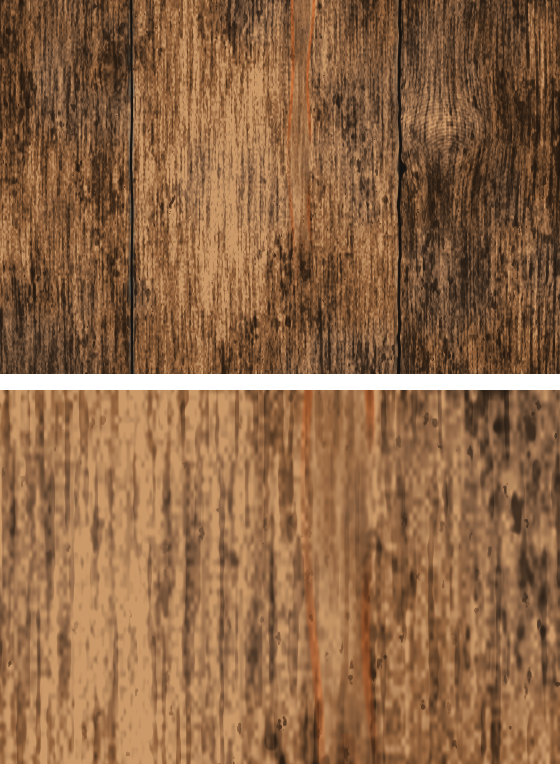
Top, the full canvas; bottom, a detail of the centre.
Give the GLSL for this texture, as a WebGL 2 fragment shader.

```glsl
#version 300 es
precision highp float;
// Three worn, stained vertical boards with dark open joints between them.
// Stretched noise makes thin grain lines, bent around two knots; thresholded
// noise adds grime, jittered cells add pits, and one tone drives the colour.
uniform vec2 u_resolution;
out vec4 fragColor;

float hash(vec2 p) {
  vec3 q = fract(p.xyx * vec3(0.1031, 0.1030, 0.0973));
  q += dot(q, q.yzx + 33.33);
  return fract((q.x + q.y) * q.z);
}

float noise(vec2 p) {
  vec2 i = floor(p), f = fract(p);
  f = f * f * (3.0 - 2.0 * f);
  return mix(mix(hash(i), hash(i + vec2(1, 0)), f.x),
             mix(hash(i + vec2(0, 1)), hash(i + vec2(1, 1)), f.x), f.y);
}

float fbm(vec2 p) {
  float sum = 0.0, amp = 0.53;
  for (int i = 0; i < 4; i++) {
    sum += amp * noise(p);
    p = p * 2.03 + 17.3;
    amp *= 0.5;
  }
  return sum;
}

// Ragged upright pits, one candidate per jittered cell
float pits(vec2 p, float density) {
  vec2 cell = floor(p);
  float cover = 0.0;
  for (int j = -1; j <= 1; j++)
    for (int i = -1; i <= 1; i++) {
      vec2 c = cell + vec2(i, j);
      vec2 d = p - c - vec2(hash(c + 3.1), hash(c + 8.7));
      float radius = mix(0.1, 0.34, hash(c + 21.4));
      float oval = length(d * vec2(1.2, 0.75)) + 0.3 * (noise(p * 6.0) - 0.5);
      float present = step(hash(c + 40.2), density);
      cover = max(cover, present * (1.0 - smoothstep(radius * 0.3, radius, oval)));
    }
  return cover;
}

float line(float d, float halfWidth) {
  return 1.0 - smoothstep(halfWidth * 0.5, halfWidth * 1.4, abs(d));
}

void main() {
  vec2 uv = gl_FragCoord.xy / u_resolution;
  vec2 p = uv * vec2(1.5, 1.0);

  // Joints and the masks of the boards
  float wobble = 0.007 * (noise(vec2(p.y * 7.0, 2.0)) - 0.5);
  float jointL = p.x - 0.352 - wobble;
  float jointR = p.x - 1.068 + wobble - 0.004 * noise(vec2(p.y * 31.0, 5.0));
  float left = 1.0 - step(0.0, jointL), right = step(0.0, jointR);
  float middle = 1.0 - left - right;
  float strip = smoothstep(1.32, 1.40, p.x + 0.05 * (noise(p * 5.0) - 0.5));

  // Grain coordinate, pushed aside by the knots
  vec2 knotA = p - vec2(1.18, 0.645), knotB = p - vec2(0.295, 0.81);
  float nearA = exp(-dot(knotA * vec2(9, 10), knotA * vec2(9, 10))) * right;
  float nearB = exp(-dot(knotB * vec2(24, 18), knotB * vec2(24, 18))) * left;
  float bend = (0.012 + 0.03 * right) * noise(p * vec2(4, 2.5));
  vec2 g = vec2(p.x + bend - 0.5 * (knotA.x * nearA + knotB.x * nearB)
                + 7.0 * right + 3.0 * left, p.y);

  // Board tones, broad variation, then sharp grain lines and fine speckle
  float tone = 0.545 * left + 0.655 * middle + 0.50 * right;
  tone -= 0.10 * middle * smoothstep(0.83, 0.93, p.x + 0.06 * (noise(p * 6.0) - 0.5));
  tone += 0.09 * strip + 0.34 * (fbm(p * vec2(5, 2.6)) - 0.5);
  float grain = 0.4 * noise(g * vec2(70, 4)) + 0.6 * noise(g * vec2(190, 9));
  tone += 0.42 * (grain - 0.5);
  float pore = noise(g * vec2(225, 14) + 90.0) + 0.35 * (noise(g * vec2(240, 80)) - 0.5);
  tone -= 0.19 * (smoothstep(0.5, 0.8, pore) - 0.35);
  tone += 0.24 * (noise(g * vec2(290, 150)) - 0.5);

  // Wide growth lines on the outer strip and low in the middle board
  float low = middle * smoothstep(0.42, 0.1, p.y) * smoothstep(0.11, 0.04, abs(p.x - 0.88));
  float growth = cos(g.x * 300.0 + 6.0 * noise(p * vec2(6, 3)) + 9.0 * p.y * low);
  tone -= max(strip, 0.6 * low) * 0.27 * smoothstep(0.2, 0.9, growth)
          * smoothstep(0.2, 0.6, noise(g * vec2(30, 14) + 4.0));

  // Knots: pale fine arcs above a scorched patch, and a small dark eye
  float radius = length(knotA * vec2(1.0, 1.35) + vec2(-0.02, 0.08));
  float arcs = cos(radius * 520.0 + 9.0 * noise(p * 14.0));
  tone += nearA * (0.05 * arcs + 0.22 * smoothstep(-0.04, 0.04, knotA.y));
  vec2 scorch = (knotA + vec2(0.0, 0.13)) * vec2(8, 11);
  tone -= 0.24 * right * exp(-dot(scorch, scorch)) * noise(p * vec2(50, 40));
  tone -= 0.25 * nearB * (0.4 + noise(p * 45.0));

  // Grime soaked into the grain, streak stains and pits
  float soak = fbm(p * vec2(8, 4.5) + 31.0) + 0.06 * right - 0.05 * middle;
  float grit = noise(g * vec2(150, 60));
  float grime = smoothstep(0.46, 0.72, soak + 0.45 * (grit - 0.5));
  tone -= 0.17 * grime;
  float streak = noise(g * vec2(60, 22) + 60.0) + 0.45 * (grit - 0.5);
  tone -= 0.2 * smoothstep(0.76, 0.9, streak) * smoothstep(0.35, 0.6, soak);
  float pit = max(pits(p * vec2(36, 20), 0.08), 0.8 * pits(p * vec2(85, 56) + 11.0, 0.09));
  pit *= 0.4 + 0.6 * smoothstep(0.35, 0.55, soak);
  tone = mix(tone, 0.17, 0.8 * pit);

  // Pale heartwood ribbon edged by orange streaks, closing in an arch
  float dx = p.x - 0.808 - 0.025 * (noise(vec2(p.y * 4.0, 7.0)) - 0.5);
  float halfRibbon = 0.026 + 0.014 * (noise(vec2(p.y * 5.0, 1.0)) - 0.5);
  float above = smoothstep(0.27, 0.38, p.y);
  float ribbon = above * (1.0 - smoothstep(halfRibbon * 0.8, halfRibbon, abs(dx)));
  tone = mix(tone, 0.63 + 0.3 * (grain - 0.5), 0.55 * ribbon * (1.0 - pit));
  float edge = above * line(abs(dx) - halfRibbon, 0.004);
  float arch = line(abs(dx) - 0.2 * (0.36 - p.y), 0.005) * smoothstep(0.2, 0.3, p.y) * step(p.y, 0.36);
  float orange = max(edge, arch) * smoothstep(0.05, 0.5, noise(vec2(p.y * 7.0, dx * 12.0)));

  // Darkening towards the corners, with a soft floor for the deepest tones
  vec2 c = uv * 2.0 - 1.0;
  tone -= 0.08 * dot(c, c);
  tone = min(max(tone, 0.34 - 0.22 * (1.0 - exp(min(tone - 0.34, 0.0) / 0.22))), 0.8);

  // Tone to wood colour: warm or dull hue, paler in the lights
  float dull = smoothstep(0.4, 0.75, fbm(p * vec2(6, 4) + 70.0) + 0.06 * right);
  vec3 hue = mix(vec3(1.0, 0.665, 0.40), vec3(1.0, 0.72, 0.50), dull);
  hue = mix(hue, vec3(1.0, 0.75, 0.51), smoothstep(0.57, 0.75, tone));
  vec3 color = tone * hue;
  color = mix(color, vec3(0.68, 0.34, 0.15) * (0.6 + 0.75 * tone), 0.7 * orange);

  // Dusty rims and open joints with a chip
  float dust = noise(p * vec2(60, 45));
  color = mix(color, vec3(0.40, 0.38, 0.34), 0.8 * dust * line(jointL, 0.008));
  color = mix(color, vec3(0.56, 0.44, 0.33), 0.6 * dust * line(jointR + 0.008, 0.005));
  float chip = 0.010 * exp(-pow((p.y - 0.55) * 70.0, 2.0));
  float open = max(line(jointL - 0.001, 0.003), line(jointR - chip * 0.6, 0.004 + chip));
  color = mix(color, vec3(0.06, 0.055, 0.05), 0.93 * open);

  fragColor = vec4(color, 1.0);
}
```
